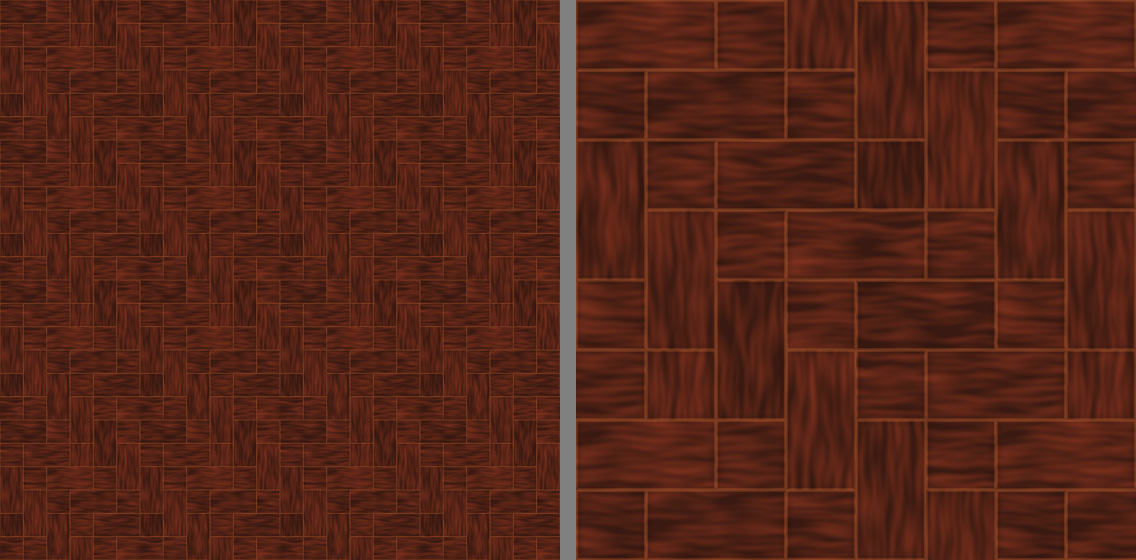
Left: the whole. Right: its middle third, enlarged.
Reproduce this texture procedurally as a Shadertoy shader.

```glsl
// Dark red wood parquet: 4 by 4 repeats of a 6 by 6 cell stair weave.
// Each diagonal step holds a lying plank, a standing plank and two blocks.
// Grain is stretched gradient noise seeded per tile, so every repeat wraps.

const float REPEATS = 4.0;
const int PERIOD = 6;
const float SEAM_HALF_WIDTH = 0.024;   // in cells

const vec3 DARK_WOOD  = vec3(0.225, 0.098, 0.065);
const vec3 LIGHT_WOOD = vec3(0.470, 0.182, 0.110);
const vec3 SEAM_COLOR = vec3(0.475, 0.225, 0.120);

// Tone offsets: lying planks, standing planks, blocks after, blocks before
const float TONES[24] = float[24](
    -0.14, 0.00, 0.07, -0.04, -0.05, 0.04,
    -0.06, 0.09, 0.00,  0.03, -0.12, 0.04,
     0.00, 0.12, 0.00,  0.00, -0.16, 0.08,
     0.02, 0.00, -0.03, -0.12, 0.04, 0.05);

struct Tile {
    vec2 origin;    // top left corner, in cells
    vec2 size;
    vec2 seed;      // same in every repeat
    float tone;
    bool upright;   // grain runs down instead of across
};

int wrapCell(int v) {
    return (v + 4 * PERIOD) % PERIOD;
}

vec2 gradient(vec2 p) {
    vec3 h = fract(p.xyx * vec3(0.1031, 0.1030, 0.0973));
    h += dot(h, h.yzx + 33.33);
    float angle = 6.28318 * fract((h.x + h.y) * h.z);
    return vec2(cos(angle), sin(angle));
}

float gradientNoise(vec2 p) {
    vec2 i = floor(p), f = p - i;
    vec2 u = f * f * f * (f * (f * 6.0 - 15.0) + 10.0);
    float a = dot(gradient(i), f);
    float b = dot(gradient(i + vec2(1, 0)), f - vec2(1, 0));
    float c = dot(gradient(i + vec2(0, 1)), f - vec2(0, 1));
    float d = dot(gradient(i + vec2(1, 1)), f - vec2(1, 1));
    return mix(mix(a, b, u.x), mix(c, d, u.x), u.y);
}

// Finds the tile over a cell from its step along the diagonal weave
Tile findTile(ivec2 cell) {
    int diagonal = wrapCell(cell.x - cell.y);
    ivec2 origin = cell;
    ivec2 size = ivec2(1);
    int kind = diagonal == 2 ? 2 : 3;
    if (diagonal < 2) {
        origin.x -= diagonal;
        size.x = 2;
        kind = 0;
    } else if (diagonal == 3 || diagonal == 4) {
        origin.y -= 4 - diagonal;
        size.y = 2;
        kind = 1;
    }
    ivec2 seed = ivec2(wrapCell(origin.x), wrapCell(origin.y));
    int index = kind == 1 ? seed.x : seed.y;
    bool upright = kind == 1 || (kind == 2 && index % 3 == 1);
    return Tile(vec2(origin), vec2(size), vec2(seed), TONES[kind * PERIOD + index], upright);
}

// Streaks along x: broad bands, fine fibres and a slight waviness
float woodGrain(vec2 p, vec2 seed) {
    vec2 shift = seed * vec2(17.0, 23.0) + 3.37;
    p.y += 0.06 * gradientNoise(p * vec2(1.6, 2.0) + shift);
    float bands  = gradientNoise(p * vec2(0.9, 5.5) + shift);
    float fibres = gradientNoise(p * vec2(1.8, 11.0) + shift.yx + 150.0);
    return 0.60 * bands + 0.62 * fibres;
}

void mainImage(out vec4 fragColor, in vec2 fragCoord) {
    // Cells counted from the top left
    vec2 uv = fragCoord / iResolution.xy;
    float cells = REPEATS * float(PERIOD);
    vec2 p = vec2(uv.x, 1.0 - uv.y) * cells;
    float pixel = cells / min(iResolution.x, iResolution.y);

    Tile tile = findTile(ivec2(floor(p)));
    vec2 local = p - tile.origin;
    vec2 toEdge = min(local, tile.size - local);
    float edge = min(toEdge.x, toEdge.y);

    // Wood, a little darker close to the joint
    float grain = woodGrain(tile.upright ? local.yx : local, tile.seed);
    float shade = clamp(0.41 + tile.tone + grain, 0.0, 1.1);
    vec3 color = mix(DARK_WOOD, LIGHT_WOOD, shade);
    color *= mix(0.88, 1.0, smoothstep(0.0, 0.13, edge));

    // Thin copper seam, unevenly worn by the grain
    float seam = clamp((SEAM_HALF_WIDTH - edge) / pixel + 0.5, 0.0, 1.0);
    color = mix(color, SEAM_COLOR * (1.0 + 0.35 * grain), seam);

    fragColor = vec4(color, 1.0);
}
```
